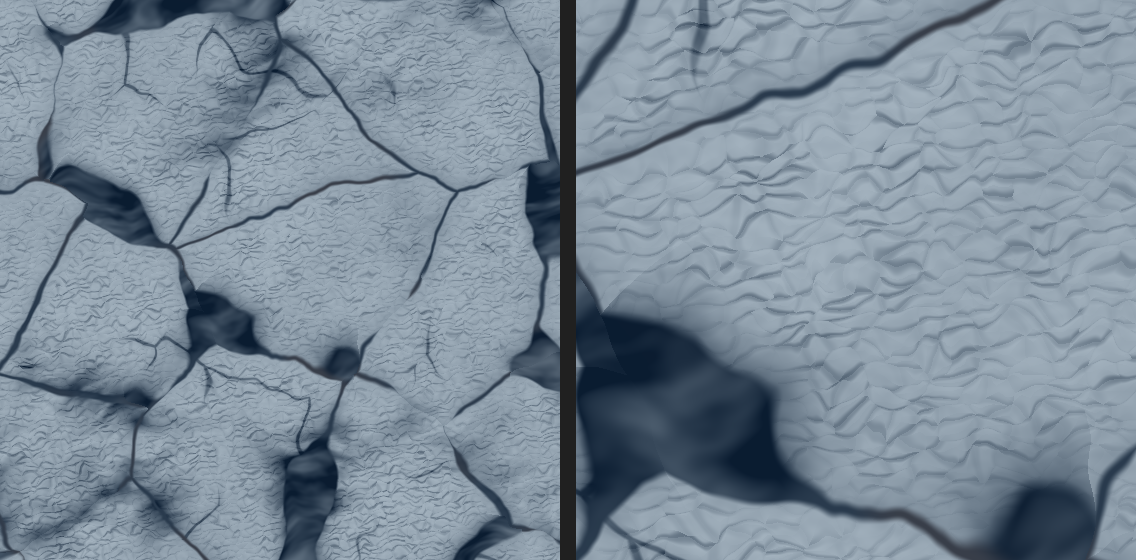
Left: the whole. Right: its middle third, enlarged.
Reproduce this texture procedurally as a WebGL 1 fragment shader.

```glsl
precision highp float;
// Pale blue-grey slabs split by hairlines and deep, tapering blue pits.
// Warped Voronoi borders of varying width form the cracks; a much finer,
// broken Voronoi net and gradient noise give the wrinkled, top-lit surface.
uniform vec2 u_resolution;

const vec3 DEEP_BLUE = vec3(0.04, 0.11, 0.19);
const vec3 PALE_SLAB = vec3(0.59, 0.65, 0.70);
const vec3 RUST_TINT = vec3(0.06, 0.015, -0.015);
const float CLOSED_WIDTH = -0.12;

vec2 hash2(vec2 p) {
  vec3 q = fract(p.xyx * vec3(0.1031, 0.1030, 0.0973));
  q += dot(q, q.yzx + 33.33);
  return fract((q.xx + q.yz) * q.zy);
}

float cornerSlope(vec2 corner, vec2 offset) {
  float angle = 6.2832 * hash2(corner).x;
  return dot(vec2(cos(angle), sin(angle)), offset);
}

// Gradient noise, about -0.7 to 0.7
float noise(vec2 p) {
  vec2 i = floor(p), f = fract(p);
  vec2 u = f * f * f * (f * (f * 6.0 - 15.0) + 10.0);
  vec2 e = vec2(1.0, 0.0);
  float low = mix(cornerSlope(i, f), cornerSlope(i + e, f - e), u.x);
  float high = mix(cornerSlope(i + e.yx, f - e.yx), cornerSlope(i + 1.0, f - 1.0), u.x);
  return mix(low, high, u.y);
}

float fbm(vec2 p) {
  return noise(p) + 0.5 * noise(p * 2.1 + 7.3) + 0.25 * noise(p * 4.3 + 3.1);
}

vec2 warp(vec2 p, float frequency, float amount) {
  vec2 q = p * frequency;
  return p + amount * vec2(noise(q + 11.7), noise(q + 47.2));
}

vec2 seed(vec2 cell) {
  return 0.5 + 0.86 * (hash2(cell) - 0.5);
}

// Voronoi borders with a width per border: (gap to crack, width, border normal)
vec4 cracks(vec2 p, float thin, float wide, float closed) {
  vec2 cell = floor(p), f = fract(p);
  vec2 home = vec2(0.0), toHome = vec2(0.0);
  float nearest = 9.0;
  for (int y = -1; y <= 1; y++) {
    for (int x = -1; x <= 1; x++) {
      vec2 o = vec2(float(x), float(y));
      vec2 r = o + seed(cell + o) - f;
      if (dot(r, r) < nearest) { nearest = dot(r, r); home = o; toHome = r; }
    }
  }
  vec4 result = vec4(9.0, 0.0, 0.0, 0.0);
  for (int y = -2; y <= 2; y++) {
    for (int x = -2; x <= 2; x++) {
      vec2 o = home + vec2(float(x), float(y));
      vec2 r = o + seed(cell + o) - f;
      vec2 across = r - toHome;
      if (dot(across, across) > 0.0001) {
        vec2 normal = normalize(across);
        float kind = hash2(2.0 * cell + home + o + 0.5).x;
        float width = kind < closed ? CLOSED_WIDTH : thin + wide * smoothstep(0.35, 0.9, kind);
        float gap = dot(0.5 * (r + toHome), normal) - width;
        if (gap < result.x) result = vec4(gap, width, normal);
      }
    }
  }
  return result;
}

// Short, mostly level wrinkles with lit upper and shaded lower sides
float wrinkles(vec2 uv) {
  vec2 p = warp(vec2(uv.x + 0.2 * uv.y, uv.y - 0.2 * uv.x), 34.0, 0.012);
  p = warp(p, 90.0, 0.003);
  vec4 net = cracks(p * vec2(54.0, 90.0), 0.02, 0.07, 0.25);
  float strength = 0.2 + 0.32 * noise(uv * 24.0 + 5.0) + 0.2 * noise(uv * 4.0);
  float level = mix(0.3, 1.0, smoothstep(0.3, 0.9, abs(net.w)));
  float line = 1.0 - smoothstep(-0.02, 0.2, net.x);
  float relief = 0.06 * net.w * exp(-4.0 * max(net.x, 0.0));
  return relief - line * level * clamp(strength, 0.02, 0.42);
}

void main() {
  vec2 uv = gl_FragCoord.xy / u_resolution.y;
  float pixel = 1.0 / u_resolution.y;
  vec2 bent = warp(warp(uv, 5.0, 0.045), 19.0, 0.011);
  bent = warp(bent, 60.0, 0.002);

  // Main cracks: hairlines that taper out, opened into pits by noise
  float slabScale = 3.1;
  float opening = smoothstep(-0.24, 0.3, noise(uv * 5.2 + 21.0));
  float hairline = mix(-0.012, 0.009, smoothstep(-0.32, -0.08, noise(uv * 6.0 + 71.0)));
  vec4 slab = cracks(bent * slabScale + vec2(4.0, 9.0), hairline, 0.17 * opening, 0.0);
  float gap = slab.x / slabScale;
  float width = slab.y / slabScale;
  float outside = max(gap, 0.0);
  float pit = smoothstep(0.003, 0.013, width);

  // Slab surface: wrinkles fade on the worn rims
  float tone = 1.03 + 0.08 * fbm(uv * 4.0) + 0.06 * noise(uv * vec2(80.0, 130.0));
  tone += wrinkles(uv) * mix(0.3, 1.0, smoothstep(0.0, 0.03, gap));

  // Rounded rims, darker on the lower side of each slab
  tone -= exp(-outside / 0.013) * (0.28 - 0.22 * slab.w) * mix(0.4, 1.0, pit);

  // Brushed blue shadow beside some cracks
  vec2 brushed = vec2(bent.x + 0.5 * bent.y, bent.y - 0.35 * bent.x);
  float streak = fbm(warp(brushed, 9.0, 0.03) * vec2(8.0, 22.0));
  float veil = exp(-outside / 0.04) * smoothstep(0.0, 0.3, noise(uv * 3.1 + 63.0));
  tone -= veil * clamp(0.4 + 1.1 * streak, 0.0, 0.9);

  // Faint secondary fractures that come and go
  float fineScale = 5.5;
  float fineMask = smoothstep(-0.1, 0.25, noise(uv * 5.0 + 90.0));
  vec2 ragged = warp(bent, 14.0, 0.03);
  vec4 fine = cracks(ragged * fineScale + 31.0, mix(-0.02, 0.006, fineMask), 0.008, 0.5);
  float fineGap = fine.x / fineScale;
  float fineLine = 1.0 - smoothstep(-0.001, 0.001 + pixel, fineGap);
  tone -= fineMask * (0.4 * fineLine + 0.12 * exp(-max(fineGap, 0.0) / 0.006));

  // Pit floors: streaky, dark at the rim, with the upper side in shadow
  float side = slab.w * clamp((gap + width) / max(width, 0.001), 0.0, 1.0);
  float ground = 0.23 + 0.55 * streak + 0.14 * side - 0.12 * exp(min(gap, 0.0) / 0.006);
  float inside = 1.0 - smoothstep(-0.0025 - 0.002 * pit, 0.0012 + pixel, gap);
  tone = mix(tone, mix(0.22, clamp(ground, 0.0, 0.75), pit), inside);

  vec3 color = mix(DEEP_BLUE, PALE_SLAB, clamp(tone, 0.0, 1.08));
  float rust = inside * (1.0 - 0.9 * pit) * smoothstep(-0.1, 0.35, noise(uv * 7.0));
  gl_FragColor = vec4(color + RUST_TINT * rust, 1.0);
}
```
